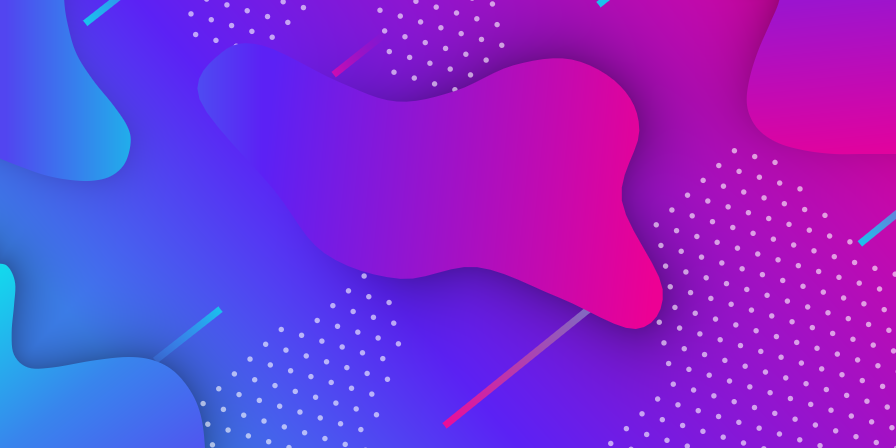
Give the GLSL for this background, as a Shadertoy shader.

```glsl
// Fluid gradient blobs with soft shadows, dotted patches and slanted bars.

const vec2 CANVAS = vec2(768.0, 384.0);  // design units, y pointing down
const int KNOTS = 18;
const int STEPS = 6;

const vec3 CYAN = vec3(0.10, 0.76, 0.93);
const vec3 SKY = vec3(0.24, 0.50, 0.93);
const vec3 INDIGO = vec3(0.36, 0.13, 0.96);
const vec3 MAGENTA = vec3(0.71, 0.05, 0.72);
const vec3 PINK = vec3(0.93, 0.00, 0.58);

// Knots of the closed outlines
const vec2 CENTER_BLOB[KNOTS] = vec2[KNOTS](
    vec2(171, 85), vec2(190, 45), vec2(225, 39), vec2(290, 70), vec2(340, 87), vec2(390, 78),
    vec2(440, 56), vec2(490, 51), vec2(532, 74), vec2(548, 112), vec2(533, 172), vec2(568, 248),
    vec2(545, 282), vec2(479, 255), vec2(409, 229), vec2(343, 239), vec2(278, 217), vec2(235, 163));
const vec2 TOP_LEFT_BLOB[KNOTS] = vec2[KNOTS](
    vec2(55, -40), vec2(55, 0), vec2(59, 25), vec2(66, 47), vec2(80, 69), vec2(97, 90),
    vec2(109, 108), vec2(112, 122), vec2(107, 140), vec2(95, 151), vec2(78, 155), vec2(58, 154),
    vec2(38, 150), vec2(18, 143), vec2(0, 136), vec2(-20, 128), vec2(-60, 110), vec2(-60, -40));
const vec2 LOW_LEFT_BLOB[KNOTS] = vec2[KNOTS](
    vec2(-20, 228), vec2(0, 226), vec2(8, 230), vec2(13, 243), vec2(12, 262), vec2(10, 285),
    vec2(12, 304), vec2(24, 315), vec2(45, 315), vec2(80, 309), vec2(110, 306), vec2(132, 309),
    vec2(150, 319), vec2(165, 338), vec2(173, 360), vec2(176, 390), vec2(176, 420), vec2(-20, 420));
const vec2 TOP_RIGHT_BLOB[KNOTS] = vec2[KNOTS](
    vec2(669, -20), vec2(668, 0), vec2(660, 20), vec2(650, 43), vec2(643, 65), vec2(640, 85),
    vec2(643, 100), vec2(652, 113), vec2(668, 123), vec2(690, 129), vec2(715, 132), vec2(740, 132),
    vec2(768, 132), vec2(790, 132), vec2(800, 120), vec2(800, 80), vec2(800, 30), vec2(800, -20));

vec2 spline(vec2 a, vec2 b, vec2 c, vec2 d, float t) {
    return b + 0.5 * t * (c - a + t * (2.0 * a - 5.0 * b + 4.0 * c - d + t * (3.0 * (b - c) + d - a)));
}

// Signed distance to a closed spline, negative inside
float blobDistance(vec2 p, vec2 knots[KNOTS]) {
    float nearest = 1e9, side = 1.0;
    vec2 a = knots[0];
    for (int i = 0; i < KNOTS; i++) {
        for (int j = 1; j <= STEPS; j++) {
            vec2 b = spline(knots[(i + KNOTS - 1) % KNOTS], knots[i], knots[(i + 1) % KNOTS],
                            knots[(i + 2) % KNOTS], float(j) / float(STEPS));
            vec2 edge = b - a, w = p - a;
            vec2 gap = w - edge * clamp(dot(w, edge) / dot(edge, edge), 0.0, 1.0);
            nearest = min(nearest, dot(gap, gap));
            bvec3 crossing = bvec3(p.y >= a.y, p.y < b.y, edge.x * w.y > edge.y * w.x);
            if (all(crossing) || all(not(crossing))) side = -side;
            a = b;
        }
    }
    return side * sqrt(nearest);
}

float coverage(float dist, float pixel) { return clamp(0.5 - dist / pixel, 0.0, 1.0); }

float ramp(float lo, float hi, float x) { return clamp((x - lo) / (hi - lo), 0.0, 1.0); }

float shade(float dist, float reach, float strength) {
    return 1.0 - strength * exp(-max(dist, 0.0) / reach);
}

// Flat-ended bar whose colour and opacity run from a to b
vec3 addBar(vec3 base, vec2 p, vec2 a, vec2 b, vec4 from, vec4 to, float pixel) {
    vec2 axis = normalize(b - a), w = p - a;
    float len = distance(a, b), along = dot(w, axis);
    float across = abs(dot(w, vec2(-axis.y, axis.x)));
    vec4 ink = mix(from, to, ramp(0.0, len, along));
    float dist = max(across - 3.0, abs(along - 0.5 * len) - 0.5 * len);
    return mix(base, ink.rgb, ink.a * coverage(dist, pixel));
}

// Patches of the canvas that carry dots
bool inDotPatch(vec2 c) {
    bool top = distance(c, vec2(210, 0)) < 53.0 || distance(c, vec2(377, 25)) < 55.0;
    vec2 tilted = vec2(0.83 * c.x - 0.56 * c.y, 0.56 * c.x + 0.83 * c.y);
    bool low = tilted.x < 135.0 && tilted.y > 369.0 && c.x > 160.0 && c.x < 345.0 - 0.25 * max(c.y - 300.0, 0.0);
    bool right = c.x + c.y > 753.0 && c.x - c.y < 533.0 && c.y > 128.0 && c.x > min(560.0, 893.0 - c.y);
    return top || low || right;
}

float dots(vec2 p, float pixel) {
    mat2 lattice = mat2(17.4, 5.0, 4.0, 17.7);
    vec2 origin = vec2(298.7, 249.3);
    vec2 center = origin + lattice * round(inverse(lattice) * (p - origin));
    return inDotPatch(center) ? coverage(distance(p, center) - 2.3, pixel) : 0.0;
}

void mainImage(out vec4 fragColor, in vec2 fragCoord) {
    float pixel = CANVAS.y / iResolution.y;
    vec2 p = vec2(fragCoord.x, iResolution.y - fragCoord.y) * pixel;
    float center = blobDistance(p, CENTER_BLOB), topLeft = blobDistance(p, TOP_LEFT_BLOB);
    float lowLeft = blobDistance(p, LOW_LEFT_BLOB), topRight = blobDistance(p, TOP_RIGHT_BLOB);

    // Diagonal backdrop and shadows
    float diagonal = dot(p, vec2(0.76, -0.65));
    vec3 color = mix(SKY, INDIGO, ramp(-130.0, 90.0, diagonal));
    color = mix(color, MAGENTA, ramp(90.0, 400.0, diagonal));
    color = mix(color, vec3(0.84, 0.02, 0.64), ramp(400.0, 520.0, diagonal));
    color *= shade(center, 26.0, 0.28 * smoothstep(220.0, 400.0, p.x));
    color *= shade(topLeft, 14.0, 0.10) * shade(lowLeft, 20.0, 0.28);
    color *= shade(topRight, 22.0, mix(0.26, 0.10, ramp(0.0, 130.0, p.y)));

    // Dots and bars
    color = mix(color, vec3(1), 0.6 * dots(p, pixel));
    vec4 cyan = vec4(CYAN, 1);
    color = addBar(color, p, vec2(73, 20), vec2(110, -9), cyan, vec4(0.2, 0.55, 0.93, 1), pixel);
    color = addBar(color, p, vec2(286, 64), vec2(330, 29), vec4(0.80, 0.05, 0.70, 1), vec4(MAGENTA, 0), pixel);
    color = addBar(color, p, vec2(513, 4), vec2(533, -12), cyan, cyan, pixel);
    color = addBar(color, p, vec2(737, 209), vec2(780, 174), cyan, vec4(0.5, 0.42, 0.83, 1), pixel);
    color = addBar(color, p, vec2(189, 265), vec2(133, 309), cyan, vec4(SKY, 0.4), pixel);
    color = addBar(color, p, vec2(381, 365), vec2(506, 264), vec4(0.92, 0.05, 0.6, 1), vec4(0.5, 0.42, 0.76, 1), pixel);

    // Blobs
    vec3 fill = mix(SKY, INDIGO, ramp(100.0, 225.0, p.x));
    fill = mix(fill, PINK, ramp(225.0, 570.0, p.x + 0.1 * (p.y - 160.0)));
    color = mix(color, fill, coverage(center, pixel));
    fill = mix(vec3(0.32, 0.27, 0.94), vec3(0.13, 0.68, 0.92), ramp(5.0, 112.0, p.x));
    color = mix(color, fill, coverage(topLeft, pixel));
    float slope = dot(p, vec2(0.6, 0.8));
    fill = mix(vec3(0.07, 0.86, 0.93), vec3(0.22, 0.52, 0.93), ramp(180.0, 310.0, slope));
    fill = mix(fill, vec3(0.31, 0.34, 0.94), ramp(310.0, 410.0, slope));
    color = mix(color, fill, coverage(lowLeft, pixel));
    fill = mix(vec3(0.61, 0.08, 0.81), vec3(0.88, 0.01, 0.62), ramp(0.0, 135.0, p.y + 0.1 * (p.x - 700.0)));
    color = mix(color, fill, coverage(topRight, pixel));
    fragColor = vec4(color, 1.0);
}
```
